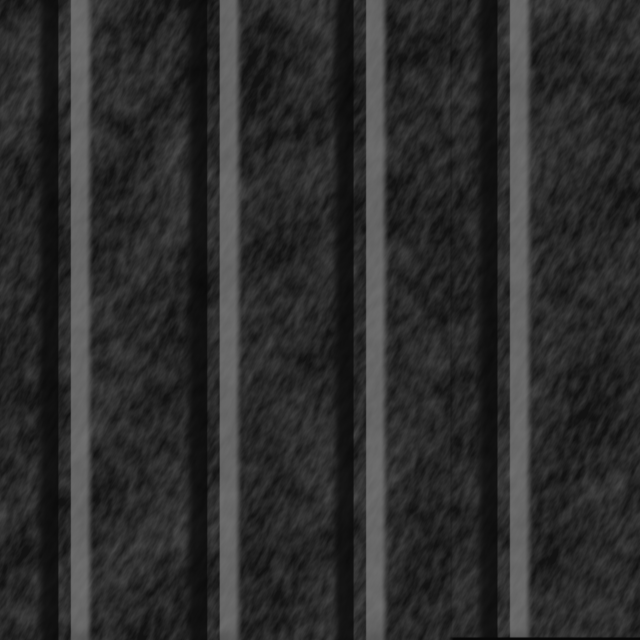
Write a Shadertoy shader that draws this texture.

```glsl
#define RIDGES 4.0
#define FIRST_EDGE 0.1107
#define PITCH 0.2287
#define SPACING_DRIFT 0.0045
#define GAP_START -0.046
#define LIP_START -0.0195
#define RIDGE_WIDTH 0.031
#define PANEL_TONE 0.156
#define GAP_TONE 0.066
#define RIDGE_TONE 0.405
#define BLOTCH_AMOUNT 0.10
#define GRAIN_AMOUNT 0.105

// Pseudo-random unit gradient for a lattice point
vec2 latticeGradient(vec2 cell) {
    uvec2 n = uvec2(ivec2(cell) + 4096);
    uint h = n.x * 1597u ^ n.y * 51749u;
    h = (h ^ (h >> 15)) * 73244u + 9781u;
    h = (h ^ (h >> 13)) * 60493u;
    float angle = float((h >> 8) & 65535u) / 65536.0 * 6.28319;
    return vec2(cos(angle), sin(angle));
}

float gradientNoise(vec2 p) {
    vec2 i = floor(p), f = p - i;
    vec2 u = f * f * f * (f * (f * 6.0 - 15.0) + 10.0);
    vec2 e = vec2(1.0, 0.0);
    float a = dot(latticeGradient(i), f);
    float b = dot(latticeGradient(i + e.xy), f - e.xy);
    float c = dot(latticeGradient(i + e.yx), f - e.yx);
    float d = dot(latticeGradient(i + e.xx), f - e.xx);
    return mix(mix(a, b, u.x), mix(c, d, u.x), u.y);
}

float fbm(vec2 p) {
    float sum = 0.0, gain = 1.0;
    for (int i = 0; i < 3; i++) {
        sum += gain * gradientNoise(p);
        p = p * 2.03 + 17.3;
        gain *= 0.5;
    }
    return sum;
}

// Noise stretched along a direction; freq = cells across, cells along
float streaks(vec2 p, float angle, vec2 freq) {
    vec2 along = vec2(cos(angle), sin(angle));
    vec2 across = vec2(along.y, -along.x);
    return fbm(vec2(dot(p, across), dot(p, along)) * freq);
}

void mainImage(out vec4 fragColor, in vec2 fragCoord) {
    vec2 p = fragCoord / iResolution.xy;
    float soft = max(1.0 / iResolution.x, 0.0015);

    // Signed distance from the left edge of the nearest ridge
    float k = clamp(floor((p.x - FIRST_EDGE) / PITCH + 0.3), 0.0, RIDGES - 1.0);
    float edge = FIRST_EDGE + PITCH * k + SPACING_DRIFT * sin(k * 1.0472);
    float d = p.x - edge;

    // Weathered panel: broad diagonal blotches and fine steep grain
    float blotch = streaks(p + 3.1, 0.85, vec2(10.0, 5.0));
    float grain = streaks(p, 1.08, vec2(82.0, 32.0));
    float tone = PANEL_TONE + BLOTCH_AMOUNT * blotch + GRAIN_AMOUNT * grain;
    tone = max(tone, 0.07);

    // Faint seam on the third panel
    tone *= 1.0 - 0.16 * smoothstep(0.003, 0.0, abs(p.x - 0.705));

    // Shadowed gap: soft on the left, crisp at the lip
    float gap = smoothstep(GAP_START - 0.011, GAP_START + 0.007, d)
              * (1.0 - smoothstep(LIP_START - soft, LIP_START + soft, d));
    float deepest = smoothstep(GAP_START, LIP_START - 0.006, d);
    float gapTone = GAP_TONE + 0.012 * (0.5 - deepest) + 0.02 * (blotch + grain);
    tone = mix(tone, gapTone, gap);

    // Bright ridge: crisp left edge, rounded right side
    float ridge = smoothstep(-soft, soft, d)
                * (1.0 - smoothstep(RIDGE_WIDTH - 0.009, RIDGE_WIDTH + 0.006, d));
    float ridgeTone = RIDGE_TONE + 0.025 * blotch + 0.03 * grain;
    ridgeTone *= mix(0.86, 1.0, smoothstep(0.0, 0.022, p.y));
    tone = mix(tone, ridgeTone, ridge);

    // Dark worn strip along the lower right border
    float strip = smoothstep(0.006, 0.002, p.y) * smoothstep(0.70, 0.71, p.x);
    tone = mix(tone, 0.03, strip);

    fragColor = vec4(vec3(tone), 1.0);
}
```
